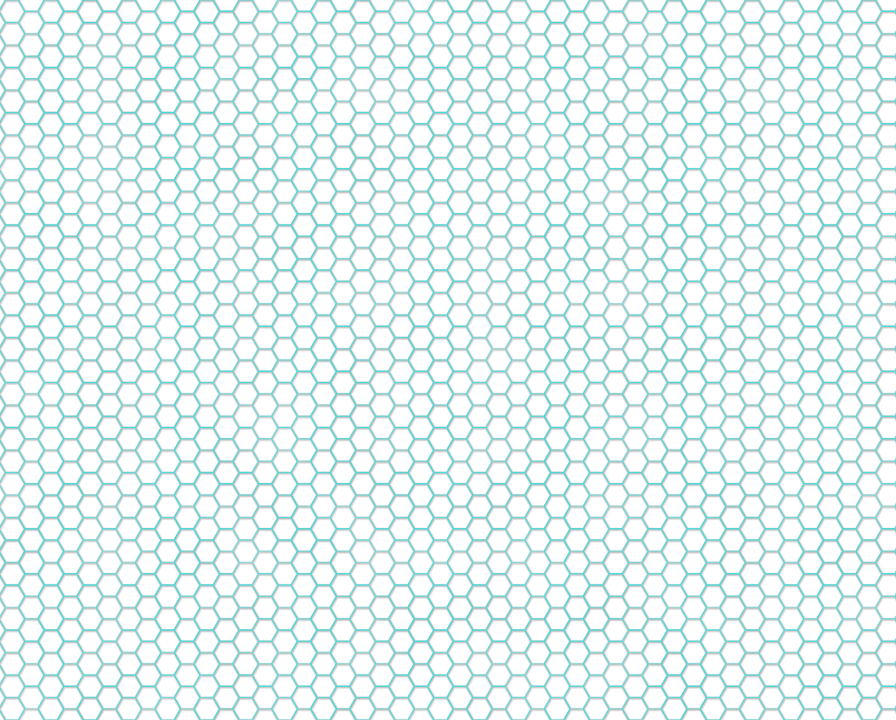
Write a WebGL 1 fragment shader that draws this pattern.

```glsl
precision highp float;

#define CELLS vec2(23.0, 32.0)
#define SHIFT_X 0.195
#define LINE_HALF_WIDTH 0.030
#define SHADOW_REACH 0.105
#define SHADOW_OFFSET 0.038
#define SHADOW_ALPHA 0.46
#define LINE_COLOR vec3(0.27, 0.85, 0.85)
#define SHADOW_COLOR vec3(0.54, 0.49, 0.49)
#define FADE_WAVES vec2(7.0, 14.0)
#define NOISE_CELLS vec2(14.0, 11.0)

const float TAU = 6.2831853;
const vec2 LATTICE = vec2(1.7320508, 1.0);

uniform vec2 u_resolution;

vec2 gradientAt(vec2 cell) {
  cell = mod(cell, NOISE_CELLS);
  vec3 h = fract(cell.xyx * vec3(0.1031, 0.1030, 0.0973));
  h += dot(h, h.yzx + 33.33);
  float angle = TAU * fract((h.x + h.y) * h.z);
  return vec2(cos(angle), sin(angle));
}

// Gradient noise that wraps after NOISE_CELLS
float wrappedNoise(vec2 p) {
  vec2 i = floor(p);
  vec2 f = p - i;
  vec2 w = f * f * f * (f * (f * 6.0 - 15.0) + 10.0);
  vec2 e = vec2(1.0, 0.0);
  float low = mix(dot(gradientAt(i), f), dot(gradientAt(i + e), f - e), w.x);
  float high = mix(dot(gradientAt(i + e.yx), f - e.yx),
                   dot(gradientAt(i + 1.0), f - 1.0), w.x);
  return mix(low, high, w.y);
}

// x: distance to the nearest hexagon side, y: 1 where that side is horizontal
vec2 hexSide(vec2 p) {
  vec2 a = mod(p, LATTICE) - 0.5 * LATTICE;
  vec2 b = mod(p - 0.5 * LATTICE, LATTICE) - 0.5 * LATTICE;
  vec2 q = abs(dot(a, a) < dot(b, b) ? a : b);
  float slanted = dot(q, vec2(0.8660254, 0.5));
  return vec2(0.5 - max(q.y, slanted), step(slanted, q.y));
}

// Share of a pixel covered by a line of the given half width
float lineCoverage(float dist, float halfWidth, float pixel) {
  vec2 edges = vec2(dist + halfWidth, dist - halfWidth) / pixel;
  edges = clamp(edges + 0.5, 0.0, 1.0);
  return edges.x - edges.y;
}

void main() {
  vec2 uv = gl_FragCoord.xy / u_resolution;
  vec2 p = (uv * CELLS + vec2(SHIFT_X, 0.0)) * LATTICE;
  float pixel = CELLS.y / u_resolution.y;

  vec2 side = hexSide(p);
  vec2 shadowDirection = vec2(0.5, -0.8660254);
  float shadowDistance = hexSide(p - SHADOW_OFFSET * shadowDirection).x;

  // Fading: waves by row on horizontal sides, by column on slanted ones
  vec2 wave = 0.5 + 0.5 * cos(TAU * (FADE_WAVES * uv - vec2(0.9, 0.19)));
  float noise = wrappedNoise(uv * NOISE_CELLS);
  float fade = mix(0.30 * wave.x, 0.55 * wave.y, side.y) + 0.25 * noise;
  float strength = clamp(1.0 - fade, 0.0, 1.0);

  // Soft shadow beneath the thin coloured line
  float shadow = 1.0 - smoothstep(0.0, SHADOW_REACH + 0.3 * pixel, shadowDistance);
  shadow *= SHADOW_ALPHA * (1.0 - 0.3 * noise);
  float line = strength * lineCoverage(side.x, LINE_HALF_WIDTH, pixel);

  vec3 color = mix(vec3(1.0), SHADOW_COLOR, shadow);
  color = mix(color, LINE_COLOR, line);
  gl_FragColor = vec4(color, 1.0);
}
```
